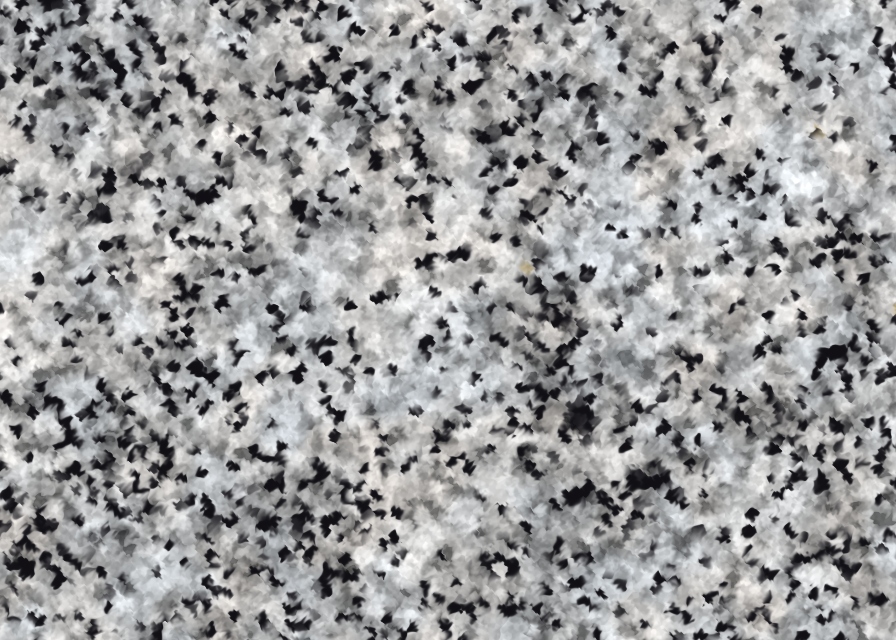
Write a WebGL 1 fragment shader that draws this texture.

```glsl
precision highp float;
// Polished grey granite: pale feldspar, smoky quartz and scattered black mica.

uniform vec2 u_resolution;

#define PATCH_SCALE 7.0     // broad drifts of mica, per canvas height
#define QUARTZ_SCALE 40.0   // coarse pale and smoky grains
#define CHIP_SCALE 82.0     // fine grains inside the coarse ones
#define MICA_SCALE 72.0     // black specks
#define MICA_SHARE 0.165    // mean area of the black specks
#define CLUSTERING 0.48     // how far the specks gather in drifts
#define SMOKY_TONE 0.40
#define PALE_TONE 0.90
#define SPARKLE 0.13        // contrast of the crystal texture
#define MICA_COLOR vec3(0.065, 0.060, 0.080)
#define RUST_COLOR vec3(0.78, 0.66, 0.36)

vec3 hash3(vec2 cell) {
  vec3 q = fract(cell.xyx * vec3(0.1031, 0.1030, 0.0973));
  q += dot(q, q.yxz + 33.33);
  return fract((q.xxy + q.yzz) * q.zyx);
}

// Soft cellular noise. x: blended random tone of the grains,
// y: cover of the chosen grains, which make up the given share.
vec2 grains(vec2 p, float sharpness, float share) {
  vec2 cell = floor(p);
  vec2 local = p - cell;
  vec2 sum = vec2(0.0);
  float total = 0.0;
  for (int j = -1; j <= 1; j++) {
    for (int i = -1; i <= 1; i++) {
      vec2 offset = vec2(float(i), float(j));
      vec3 rnd = hash3(cell + offset + 71.0);
      vec2 d = offset + rnd.xy - local;
      float weight = exp(-sharpness * dot(d, d));
      float chosen = 1.0 - smoothstep(share * 0.65, share * 1.35, rnd.z);
      sum += weight * vec2(rnd.z, chosen);
      total += weight;
    }
  }
  return sum / total;
}

float tone(vec2 p, float sharpness) {
  return grains(p, sharpness, 0.5).x;
}

// Layered sines that make the grain outlines ragged.
vec2 ragged(vec2 p) {
  vec2 bend = sin(p.yx * 187.0 + 3.0 * sin(p * 83.0 + p.yx * 41.0));
  vec2 nick = sin(p.yx * 431.0 - p * 157.0 + 2.0 * bend);
  return p + 0.0026 * bend + 0.0014 * nick;
}

void main() {
  vec2 p = gl_FragCoord.xy / u_resolution.y;
  vec2 q = ragged(p);

  // Broad and medium drifts, centred on zero
  float drift = 0.5 * tone(p * PATCH_SCALE, 4.0)
              + 0.5 * tone(p * PATCH_SCALE * 2.7 + 19.0, 4.0) - 0.5;

  // Feldspar and quartz
  float crystal = 0.6 * tone(q * QUARTZ_SCALE + 7.0, 6.0)
                + 0.4 * tone(q * CHIP_SCALE + 31.0, 6.0);
  crystal = clamp((crystal - 0.5) * 1.5 + 0.5, 0.0, 1.0);
  float light = mix(SMOKY_TONE, PALE_TONE, pow(crystal, 0.6));
  light -= 0.2 * drift;
  light += SPARKLE * (tone(p * 165.0 + 53.0, 5.0) - 0.5);

  // Cool and warm tints of the pale stone
  float warmth = tone(q * 17.0 + 43.0, 4.0);
  vec3 tint = mix(vec3(0.970, 1.0, 1.025), vec3(1.025, 1.0, 0.975), warmth);
  vec3 color = light * tint;

  // Rare rust stains
  float rust = grains(q * 60.0 + 97.0, 7.0, 0.0006).y;
  color = mix(color, RUST_COLOR, 0.6 * rust);

  // Black mica
  float share = max(MICA_SHARE + CLUSTERING * drift, 0.02);
  float mica = grains(q * MICA_SCALE + 11.0, 7.5, share).y;
  color = mix(color, MICA_COLOR, mica);

  gl_FragColor = vec4(clamp(color, 0.0, 1.0), 1.0);
}
```
